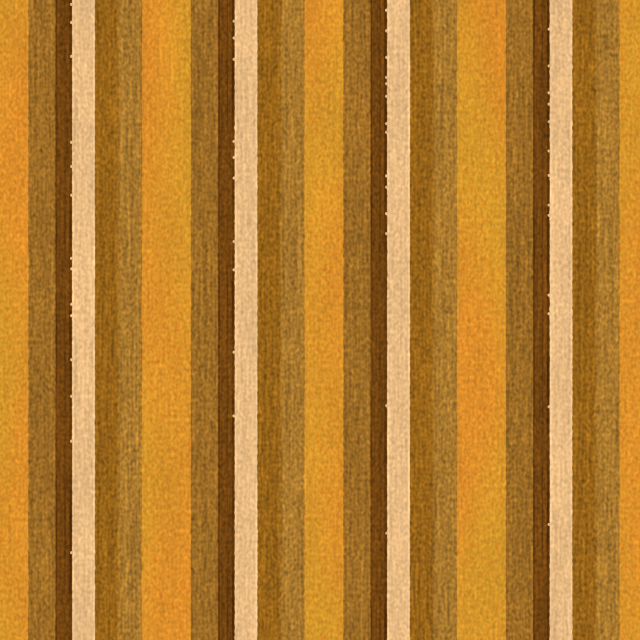
Reproduce this pattern procedurally as a Shadertoy shader.

```glsl
// Woven vertical stripes in gold, brown, cream and olive with a fibrous grain.

// Lengths are in threads; the canvas is THREADS wide and high.
const float THREADS = 768.0;
const float PERIOD = 195.0;       // one full set of stripes
const float FIRST_EDGE = 34.0;    // where the first gold stripe ends
const float HALF_GOLD = 29.0;
const float NARROW_AT = 355.0;    // inside the one gold stripe that is narrower
const float NARROW_CUT = 12.0;
const float CREAM_LEFT = 52.5;
const float CREAM_RIGHT = 80.0;
const float NUB_SPACING = 11.0;
const float NUB_RADIUS = 1.9;
const float CRUMB_DEPTH = 0.30;
const float FIBRE_DEPTH = 0.20;

const vec3 GOLD = vec3(0.83, 0.59, 0.17);
const vec3 ORANGE = vec3(0.87, 0.56, 0.17);
const vec3 SPECK = vec3(0.83, 0.44, 0.11);
const vec3 BROWN = vec3(0.61, 0.42, 0.15);
const vec3 DARK = vec3(0.45, 0.27, 0.07);
const vec3 CREAM = vec3(0.91, 0.73, 0.51);
const vec3 OLIVE = vec3(0.59, 0.39, 0.10);
const vec3 TAN = vec3(0.66, 0.47, 0.18);
const vec3 SHADOW = vec3(0.27, 0.14, 0.03);
const vec3 HIGHLIGHT = vec3(0.98, 0.84, 0.64);

// Left edge and colour of each stripe, measured from the end of the gold one.
const float EDGES[6] = float[6](0.0, 32.5, CREAM_LEFT, CREAM_RIGHT, 108.0, 136.5);
const vec3 COLOURS[6] = vec3[6](BROWN, DARK, CREAM, OLIVE, TAN, GOLD);

vec2 hash2(vec2 p) {
    vec3 q = fract(p.xyx * vec3(0.1031, 0.1030, 0.0973));
    q += dot(q, q.yzx + 33.33);
    return fract((q.xx + q.yz) * q.zy);
}

float corner(vec2 cell, vec2 f, vec2 offset) {
    return dot(hash2(cell + offset) * 2.0 - 1.0, f - offset);
}

float gradientNoise(vec2 p) {
    vec2 cell = floor(p), f = fract(p);
    vec2 u = f * f * f * (f * (f * 6.0 - 15.0) + 10.0);
    float low = mix(corner(cell, f, vec2(0, 0)), corner(cell, f, vec2(1, 0)), u.x);
    float high = mix(corner(cell, f, vec2(0, 1)), corner(cell, f, vec2(1, 1)), u.x);
    return mix(low, high, u.y);
}

// Coverage of a thin vertical thread.
float thread(float x, float centre, float halfWidth, float blur) {
    return 1.0 - smoothstep(halfWidth - blur, halfWidth + blur, abs(x - centre));
}

void mainImage(out vec4 fragColor, in vec2 fragCoord) {
    vec2 pos = fragCoord / iResolution.xy * THREADS;
    float blur = 0.75 * THREADS / iResolution.x;

    // Stripe coordinate; wraps in the middle of the gold stripe.
    float across = pos.x - FIRST_EDGE;
    across += NARROW_CUT * step(NARROW_AT, across);
    float repeatId = floor((across + HALF_GOLD) / PERIOD);
    float x = across - repeatId * PERIOD;
    float wobble = 0.9 * gradientNoise(pos / vec2(40.0, 6.0));

    // Gold drifts towards orange in broad patches.
    float drift = gradientNoise(pos / vec2(75.0, 260.0) + 7.3);
    vec3 gold = mix(GOLD, ORANGE, smoothstep(-0.35, 0.35, drift));

    // Stripes, each laid over the one to its left.
    vec3 colour = gold;
    float goldness = 1.0;
    for (int i = 0; i < 6; i++) {
        float soft = i == 4 ? blur + 3.0 : blur;
        float cover = smoothstep(-soft, soft, x + wobble - EDGES[i]);
        colour = mix(colour, i == 5 ? gold : COLOURS[i], cover);
        goldness = mix(goldness, i == 5 ? 1.0 : 0.0, cover);
    }

    // Dark seams and bright cream selvedges, worn along their length.
    float wear = smoothstep(-0.35, 0.25, gradientNoise(vec2(repeatId * 5.7 + 0.4, pos.y / 90.0)));
    float seam = 0.75 * thread(x, CREAM_LEFT - 2.0, 1.3, blur);
    seam = max(seam, 0.55 * thread(x, 34.0, 0.8, blur));
    seam = max(seam, 0.40 * thread(x, 44.0 + wobble, 0.8, blur));
    colour = mix(colour, SHADOW, seam * mix(0.3, 1.0, wear));
    float selvedge = max(thread(x, CREAM_LEFT + 1.5, 0.8, blur), thread(x, CREAM_RIGHT - 1.5, 0.8, blur));
    colour = mix(colour, HIGHLIGHT, 0.5 * selvedge);

    // Stray nubs on the left side of the cream stripe, denser towards the top.
    float row = floor(pos.y / NUB_SPACING);
    vec2 chance = hash2(vec2(row, repeatId + 11.0));
    float nubY = (row + mix(0.3, 0.7, chance.y)) * NUB_SPACING;
    float nub = length(vec2(x - CREAM_LEFT + 0.6, pos.y - nubY)) - NUB_RADIUS;
    float present = step(mix(0.97, 0.65, pos.y / THREADS), chance.x);
    colour = mix(colour, CREAM, present * (1.0 - smoothstep(-blur, blur, nub)));

    // Grain: fine crumbs, short fibres and long drawn threads.
    float crumb = gradientNoise(pos / vec2(3.6, 4.6));
    crumb += 0.5 * gradientNoise(pos / vec2(7.5, 6.0) + 31.7);
    float fibre = gradientNoise(pos / vec2(3.2, 26.0) + 5.1);
    fibre += 0.8 * gradientNoise(pos / vec2(4.0, 170.0) + 17.9);
    float creamness = smoothstep(0.62, 0.72, colour.g) * (1.0 - goldness);
    float relief = CRUMB_DEPTH * crumb + FIBRE_DEPTH * fibre * mix(1.0, 0.5, goldness);
    colour *= 1.0 + relief * mix(1.0, 0.5, max(creamness, 0.8 * goldness));

    // Orange flecks in the gold, and slow mottling everywhere.
    float fleck = smoothstep(0.12, 0.42, gradientNoise(pos / vec2(5.0, 6.5) + 53.2));
    colour = mix(colour, SPECK, 0.42 * fleck * goldness);
    colour *= 1.0 + 0.07 * gradientNoise(pos / vec2(35.0, 110.0) + 3.7);

    fragColor = vec4(clamp(colour, 0.0, 1.0), 1.0);
}
```
